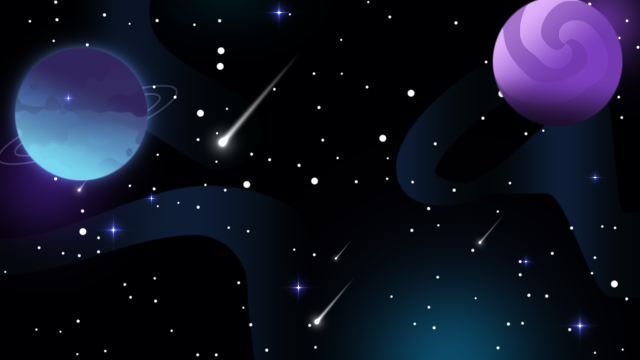
This background is drawn by a Shadertoy shader. Its source:

```glsl
#define SPACE vec3(0.0, 0.0, 0.006)
#define NAVY vec3(0.052, 0.108, 0.205)
#define DEEP_TEAL vec3(0.006, 0.022, 0.028)
#define TEAL vec3(0.015, 0.27, 0.35)
#define INDIGO vec3(0.19, 0.14, 0.36)
#define STEEL vec3(0.27, 0.40, 0.63)
#define CYAN vec3(0.47, 0.84, 0.94)
#define VIOLET vec3(0.46, 0.23, 0.71)
#define LAVENDER vec3(0.83, 0.66, 0.94)
#define SPARK_BLUE vec3(0.30, 0.30, 0.95)
#define STAR_CELL 0.065
#define STAR_DENSITY 0.36

float hash(vec2 p) { return fract(sin(dot(p, vec2(127.1, 311.7))) * 43758.5453); }

float noise(vec2 p) {
  vec2 i = floor(p), f = fract(p);
  f = f * f * (3.0 - 2.0 * f);
  return mix(mix(hash(i), hash(i + vec2(1, 0)), f.x),
             mix(hash(i + vec2(0, 1)), hash(i + vec2(1, 1)), f.x), f.y);
}

// Antialiased coverage, positive inside
float cover(float d) { return smoothstep(-1.0, 1.0, d / max(fwidth(d), 1e-5)); }

float glow(vec2 v, float radius) { return exp(-dot(v, v) / (radius * radius)); }

// Stroke along a cubic curve, half width from w.x to w.y
float stroke(vec2 p, vec2 a, vec2 b, vec2 c, vec2 d, vec2 w) {
  float inside = -1.0;
  vec2 start = a;
  for (int i = 1; i <= 28; i++) {
    float t = float(i) / 28.0, s = 1.0 - t;
    vec2 end = s * s * s * a + 3.0 * s * t * (s * b + t * c) + t * t * t * d, e = end - start;
    float h = clamp(dot(p - start, e) / dot(e, e), 0.0, 1.0);
    inside = max(inside, mix(w.x, w.y, pow(t, 4.0)) - length(p - start - e * h));
    start = end;
  }
  return inside;
}

// Drop of an elliptic shoulder beginning at x0
float shoulder(float x, float x0, vec2 radii) {
  float u = max(x - x0, 0.0) / radii.x;
  return radii.y * (1.0 - sqrt(max(1.0 - u * u, 0.0)));
}

vec3 ribbonTint(float dist, float width) { return mix(DEEP_TEAL, NAVY, glow(vec2(dist, 0), width)); }

vec3 ribbons(vec3 col, vec2 p) {
  float x = p.x;
  // Upper left lobe
  float d = stroke(p, vec2(0.324, 1.07), vec2(0.255, 0.815), vec2(0.44, 0.745), vec2(0.613, 0.639), vec2(0.106, 0.11));
  col = mix(col, ribbonTint(x - 0.37, 0.15) * 0.7, cover(d) * smoothstep(0.17, 0.34, x));
  // Lower left wave
  float top = mix(0.336, 0.484, smoothstep(0.0, 0.579, x)) - shoulder(x, 0.579, vec2(0.306, 0.178));
  float low = mix(0.236, 0.347, smoothstep(0.0, 0.544, x)) - shoulder(x, 0.544, vec2(0.146, 0.157));
  low -= 9.0 * max(x - 0.685, 0.0);
  d = min(top - p.y, p.y - low);
  col = mix(col, ribbonTint(x - 0.51, 0.22), cover(d) * (1.0 - smoothstep(0.72, 0.885, x)));
  // Right hook and broad wave
  d = stroke(p, vec2(1.412, 0.792), vec2(1.227, 0.699), vec2(0.995, 0.444), vec2(1.308, 0.463), vec2(0.06, 0.025));
  top = mix(0.486, 0.722, smoothstep(1.262, 1.655, x)) - 0.3125 * smoothstep(1.685, 1.731, x);
  low = 0.4375 + 0.0255 * smoothstep(1.227, 1.412, x) - 0.289 * smoothstep(1.516, 1.701, x);
  d = max(d, min(min(top - p.y, p.y - low), x - 1.28));
  vec3 tint = max(ribbonTint(x - 1.09, 0.13), ribbonTint(x - 1.56, 0.11));
  return mix(col, tint, cover(d));
}

float stars(vec2 p) {
  vec2 id = floor(p / STAR_CELL);
  vec2 center = (id + 0.2 + 0.6 * vec2(hash(id), hash(id + 17.3))) * STAR_CELL;
  float size = hash(id + 41.7), radius = mix(0.0025, 0.0045, size) + 0.005 * step(0.92, size);
  float shine = 1.0 - smoothstep(-1.0, 1.0, (length(p - center) - radius) * iResolution.y);
  return shine * step(hash(id + 73.1), STAR_DENSITY);
}

vec3 sparkle(vec2 p, float x, float y, float size) {
  vec2 v = abs(p - vec2(x, y)) / size;
  float rays = exp(-v.x * 3.0 - v.y * 16.0) + exp(-v.y * 3.0 - v.x * 16.0);
  return SPARK_BLUE * (rays + 0.35 * glow(v, 0.5)) + 0.6 * rays * rays;
}

float comet(vec2 p, vec2 head, vec2 e, float size) {
  vec2 v = p - head;
  float h = clamp(dot(v, e) / dot(e, e), 0.0, 1.0);
  float trail = (1.0 - h) * glow(v - e * h, size * mix(0.28, 0.1, h));
  return 0.8 * trail + 0.35 * glow(v, size) + 0.7 * glow(v, size * 0.35);
}

float ring(vec2 v, vec2 radii) {
  float k = length(v / radii), d = abs(k * (k - 1.0) / max(length(v / (radii * radii)), 1e-4));
  return 1.0 - smoothstep(0.0, 1.5 / iResolution.y, d - 0.0005);
}

vec3 bluePlanet(vec3 col, vec2 p) {
  vec2 v = p - vec2(0.226, 0.683), q = v / 0.184, r = p - vec2(0.243, 0.653);
  float d = 0.184 - length(v), height = q.y + 0.45 * q.x;
  col += vec3(0.17, 0.07, 0.34) * glow(p - vec2(0.13, 0.5), 0.15);
  col += STEEL * 0.6 * exp(-max(-d, 0.0) / 0.016);
  r = mat2(0.932, -0.362, 0.362, 0.932) * r;
  col += 0.2 * LAVENDER * (ring(r, vec2(0.265, 0.055)) + ring(r, vec2(0.215, 0.038)));
  vec3 body = mix(CYAN, STEEL, smoothstep(-0.95, -0.1, height));
  body = mix(body, INDIGO, smoothstep(-0.25, 0.55, height));
  // Cloud layers
  for (float i = 0.0; i < 3.0; i++) {
    float n = noise(q * vec2(2.2, 3.6) + i * 7.3) + 0.3 * noise(q * 7.0 + i);
    float band = 1.0 - smoothstep(0.1, 0.55, abs(q.y + 0.6 - 0.45 * i));
    body = mix(body, mix(CYAN, INDIGO, 0.4 * i + 0.1), 0.38 * cover(n - 0.76) * band);
  }
  return mix(col, body, cover(d));
}

vec3 violetPlanet(vec3 col, vec2 p) {
  vec2 v = p - vec2(1.549, 0.829), q = v / 0.18, s = q - vec2(0.12, 0.28);
  col += VIOLET * 0.75 * glow(p - vec2(1.67, 0.94), 0.12);
  float swirl = sin(2.0 * atan(s.y, s.x) + 9.0 * length(s) + 1.8 * noise(q * 2.5));
  vec3 body = mix(VIOLET, LAVENDER, smoothstep(-0.25, 0.95, dot(q, vec2(-0.65, 0.76))));
  body = mix(body, VIOLET * 0.85, 0.5 * smoothstep(0.0, 0.25, swirl));
  body *= mix(0.22, 1.05, smoothstep(-1.05, -0.2, q.y + 0.1 * q.x));
  return mix(col, body, cover(0.18 - length(v)));
}

void mainImage(out vec4 fragColor, in vec2 fragCoord) {
  vec2 p = fragCoord / iResolution.y;
  vec3 col = SPACE + TEAL * glow(p - vec2(1.25, -0.02), 0.23);
  col += INDIGO * 0.14 * glow(p - vec2(1.25, 0.05), 0.36);
  col += TEAL * 0.28 * glow((p - vec2(0.63, 1.02)) * vec2(0.65, 1), 0.1);
  col = mix(ribbons(col, p), vec3(1), stars(p));
  col = violetPlanet(bluePlanet(col, p), p);
  // Comets
  col += comet(p, vec2(0.618, 0.604), vec2(0.215, 0.25), 0.032);
  col += comet(p, vec2(0.88, 0.106), vec2(0.104, 0.123), 0.018);
  col += comet(p, vec2(1.333, 0.326), vec2(0.072, 0.084), 0.012) * 0.6;
  col += comet(p, vec2(0.933, 0.282), vec2(0.046, 0.054), 0.009) * 0.6;
  col += comet(p, vec2(0.22, 0.472), vec2(0.025, 0.033), 0.014) * 0.5;
  // Four-pointed stars
  col += sparkle(p, 0.775, 0.965, 0.042) + sparkle(p, 0.315, 0.361, 0.042);
  col += sparkle(p, 0.829, 0.201, 0.038) + sparkle(p, 1.611, 0.095, 0.046);
  col += sparkle(p, 1.653, 0.507, 0.022) + sparkle(p, 1.461, 0.273, 0.022);
  col += sparkle(p, 0.421, 0.449, 0.022) + sparkle(p, 0.19, 0.727, 0.02);
  fragColor = vec4(clamp(col, 0.0, 1.0), 1.0);
}
```
